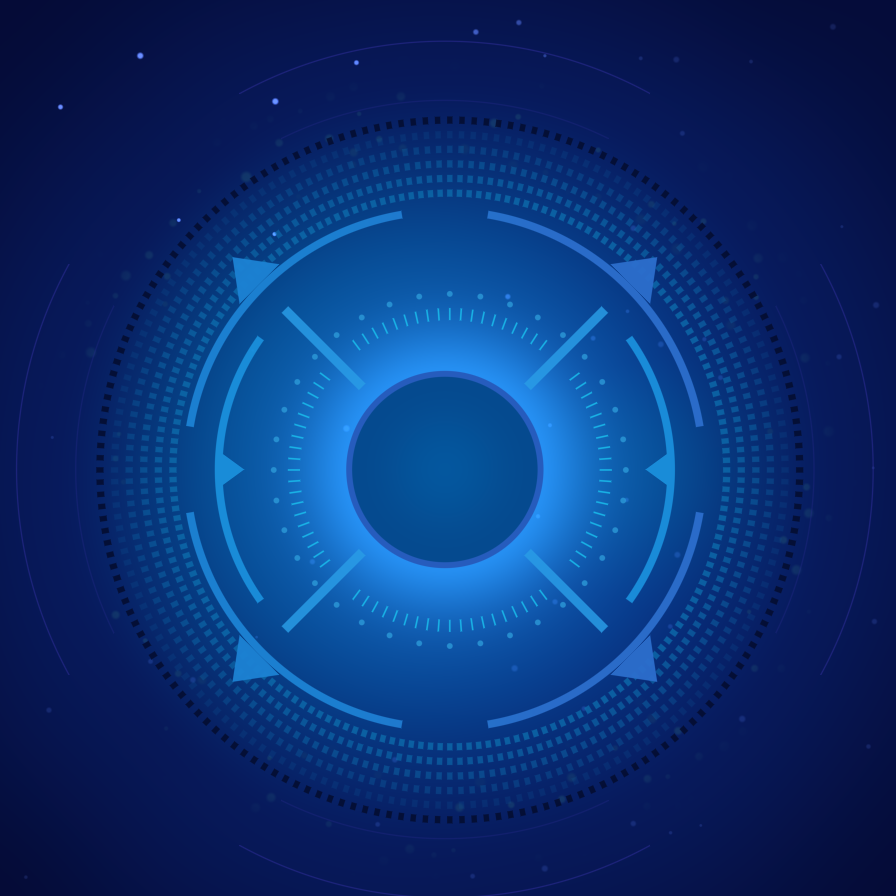
A WebGL 2 fragment shader for this background:

```glsl
#version 300 es
precision highp float;
// Glowing blue radar dial with dashed rings, arcs and spokes on a starry navy field.
#define DIAL_CENTER vec2(0.4965, 0.4760)
#define TICK_CENTER vec2(0.5020, 0.4755)
#define DISC_RADIUS 0.1068
#define ARC_RADIUS 0.2885
#define SIDE_RADIUS 0.2525
#define LINE_HALF 0.0043
#define RING_STEP 0.0163
#define RING_DASHES 180.0
#define TICK_COUNT 88.0
#define DOT_COUNT 36.0
#define STAR_CELLS 22.0

uniform vec2 u_resolution;
out vec4 fragColor;

const float TAU = 6.2831853;
float pixel;

float hash(vec2 p) {
  vec3 q = fract(vec3(p.xyx) * 0.1031);
  q += dot(q, q.yzx + 33.33);
  return fract((q.x + q.y) * q.z);
}

float noise(vec2 p) {
  vec2 i = floor(p), f = fract(p);
  f = f * f * (3.0 - 2.0 * f);
  return mix(mix(hash(i), hash(i + vec2(1, 0)), f.x),
             mix(hash(i + vec2(0, 1)), hash(i + vec2(1, 1)), f.x), f.y);
}

float fill(float d) { return smoothstep(pixel, -pixel, d); }

float box(vec2 p, vec2 halfSize) {
  vec2 d = abs(p) - halfSize;
  return max(d.x, d.y);
}

// Angle to the nearest axis, from 0 to 45 degrees
float axisAngle(vec2 p) {
  vec2 a = abs(p);
  return atan(min(a.x, a.y), max(a.x, a.y));
}

// Radial and tangential place inside one of n equal sectors
vec2 sector(vec2 p, float n) {
  float a = atan(p.y, p.x) * n / TAU;
  return vec2(length(p), (fract(a + 0.5) - 0.5) * TAU / n * length(p));
}

// Soft scattered points, one per occupied cell
float scatter(vec2 uv, float cells, float chance, float size) {
  vec2 id = floor(uv * cells);
  vec2 at = 0.2 + 0.6 * vec2(hash(id + 7.0), hash(id + 19.0));
  float radius = size * (0.5 + hash(id + 41.0));
  float d = length(fract(uv * cells) - at) / cells;
  return step(hash(id), chance) * smoothstep(radius + pixel, radius * 0.4, d);
}

vec3 background(vec2 uv, vec2 p, float r) {
  vec3 col = mix(vec3(0.028, 0.105, 0.37), vec3(0.018, 0.045, 0.22), smoothstep(0.36, 0.72, r));
  col += vec3(0.0, 0.008, 0.02) * (noise(uv * 5.0) - 0.5);
  // Wide halo, greener on the left and along the horizontal axis
  float teal = clamp(0.55 - 1.3 * p.x + 0.5 * p.y, 0.0, 1.0);
  teal = max(teal, 0.8 * exp(-pow(p.y / 0.13, 2.0)));
  vec3 halo = mix(vec3(0.03, 0.23, 0.57), vec3(0.02, 0.33, 0.60), teal);
  col = mix(col, halo, smoothstep(0.44, 0.21, r) * (0.9 + 0.1 * teal));
  // Bright bloom around the disc
  float bloom = exp(-pow(max(r - 0.105, 0.0) / 0.07, 1.5));
  return mix(col, vec3(0.15, 0.57, 0.96), bloom);
}

void main() {
  float side = min(u_resolution.x, u_resolution.y);
  pixel = 0.75 / side;
  vec2 uv = (gl_FragCoord.xy - 0.5 * u_resolution) / side + 0.5;
  vec2 p = uv - DIAL_CENTER, q = uv - TICK_CENTER, a = abs(p);
  float r = length(p), axis = axisAngle(p);
  vec3 col = background(uv, p, r);

  // Stars toward the upper left, pale specks along the outer ring
  float starArea = 0.15 + 0.85 * smoothstep(0.75, 0.3, uv.x) * smoothstep(0.5, 0.8, uv.y);
  col += vec3(0.4, 0.5, 0.8) * scatter(uv, STAR_CELLS, 0.13, 0.0028) * starArea;
  float band = exp(-pow((r - 0.39) / 0.035, 2.0));
  col = mix(col, vec3(0.12, 0.32, 0.45), 0.45 * band * scatter(uv, 34.0, 0.3, 0.005));

  // Thin broken outer circles
  float thin = fill(abs(r - 0.478) - 0.0007) * step(axis, 0.5);
  thin += 0.5 * fill(abs(r - 0.412) - 0.0007) * step(axis, 0.46);
  col = mix(col, vec3(0.17, 0.17, 0.58), 0.6 * thin);

  // Concentric dashes, fading outward to a dark rim
  vec2 dash = sector(q, RING_DASHES);
  float ring = clamp(round((dash.x - 0.309) / RING_STEP), 0.0, 5.0);
  dash.x -= 0.309 + ring * RING_STEP;
  float dashes = fill(box(dash, vec2(0.0040, 0.0030)));
  vec3 dashColor = ring > 4.5 ? vec3(0.015, 0.05, 0.19) : vec3(0.05, 0.43, 0.68);
  col = mix(col, dashColor, dashes * (ring > 4.5 ? 0.9 : 0.75 - 0.15 * ring));

  // Fine ticks in four groups and a circle of dots
  vec2 tick = sector(q, TICK_COUNT) - vec2(0.174, 0.0);
  col = mix(col, vec3(0.10, 0.75, 0.93), 0.85 * fill(box(tick, vec2(0.0067, 0.0009))) * step(axisAngle(q), 0.665));
  vec2 dotPlace = sector(q, DOT_COUNT) - vec2(0.1965, 0.0);
  col = mix(col, vec3(0.18, 0.62, 0.86), 0.75 * fill(length(dotPlace) - 0.0032));

  // Corner arcs with arrowheads, mirrored into each quadrant
  vec3 lineColor = mix(vec3(0.11, 0.51, 0.83), vec3(0.17, 0.43, 0.80), smoothstep(-0.15, 0.15, p.x));
  float arc = max(abs(r - ARC_RADIUS) - LINE_HALF, (0.167 - axis) * r);
  vec2 lo = vec2(min(a.x, a.y), max(a.x, a.y));
  float head = max((lo.y - 0.237) - 0.151 * (lo.x - 0.237), 0.414 - lo.x - lo.y);
  col = mix(col, lineColor, 0.95 * fill(min(arc, head)));

  // Side arcs with inward pointers
  float sideArc = max(abs(r - SIDE_RADIUS) - LINE_HALF, (atan(a.y, a.x) - 0.62) * r);
  float pointer = max(a.x - SIDE_RADIUS, a.y - 0.73 * (a.x - 0.224));
  col = mix(col, vec3(0.10, 0.56, 0.86), 0.95 * fill(min(sideArc, pointer)));

  // Diagonal spokes
  vec2 spoke = vec2(a.x + a.y, a.x - a.y) * 0.70711 - vec2(0.1915, 0.0);
  col = mix(col, vec3(0.16, 0.61, 0.90), 0.85 * fill(box(spoke, vec2(0.061, 0.0052))));

  // Central disc and its rim
  vec3 discColor = mix(vec3(0.015, 0.34, 0.62), vec3(0.02, 0.29, 0.56), smoothstep(0.0, 0.1, r));
  col = mix(col, discColor, fill(r - DISC_RADIUS));
  col = mix(col, vec3(0.15, 0.36, 0.74), fill(abs(r - DISC_RADIUS) - 0.0033));
  fragColor = vec4(col, 1.0);
}
```
